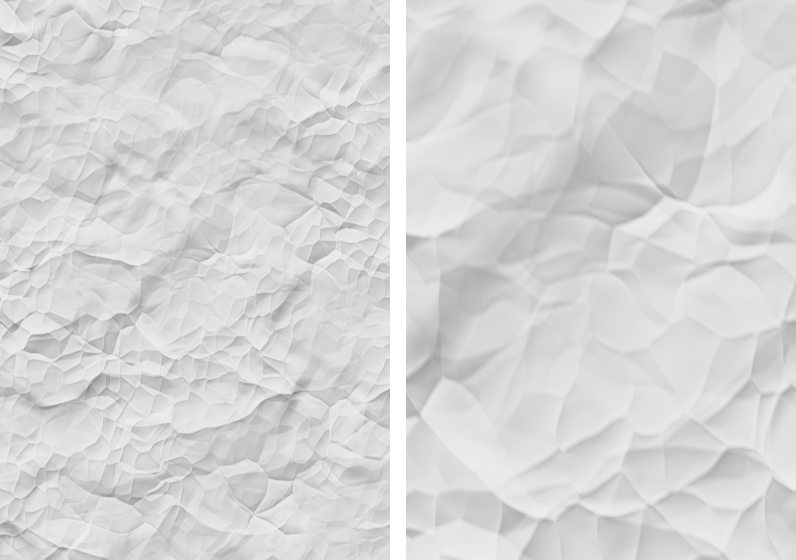
Left, the full canvas; right, a detail of the centre.
Reproduce this texture procedurally as a WebGL 1 fragment shader.

```glsl
precision highp float;
// Crumpled white paper: layered folded facets lit softly from above.
uniform vec2 u_resolution;

const float CREASE_SOFTNESS = 0.0026;
const float PAPER_TONE = 0.842;
const float CONTRAST = 0.069;
const vec3 PAPER_TINT = vec3(1.0, 1.0, 1.0);

vec2 hash2(vec2 cell) {
  vec3 q = fract(cell.xyx * vec3(0.1031, 0.1030, 0.0973));
  q += dot(q, q.yzx + 33.33);
  return fract((q.xx + q.yz) * q.zy);
}

// Two independent channels of smooth value noise.
vec2 noise2(vec2 p) {
  vec2 i = floor(p);
  vec2 f = fract(p);
  f = f * f * f * (f * (f * 6.0 - 15.0) + 10.0);
  vec2 low = mix(hash2(i), hash2(i + vec2(1.0, 0.0)), f.x);
  vec2 high = mix(hash2(i + vec2(0.0, 1.0)), hash2(i + vec2(1.0, 1.0)), f.x);
  return mix(low, high, f.y);
}

mat2 rotation(float angle) {
  float c = cos(angle);
  float s = sin(angle);
  return mat2(c, s, -s, c);
}

// Distances to the nearest two scattered points, with uneven cell sizes.
vec2 cellDistances(vec2 p) {
  vec2 base = floor(p);
  vec2 nearest = vec2(8.0);
  for (int y = -1; y <= 1; y++) {
    for (int x = -1; x <= 1; x++) {
      vec2 cell = base + vec2(float(x), float(y));
      vec2 offset = cell + 0.02 + 0.96 * hash2(cell) - p;
      float d = dot(offset, offset) + 0.25 * hash2(cell + 71.0).x;
      nearest.y = min(nearest.y, max(nearest.x, d));
      nearest.x = min(nearest.x, d);
    }
  }
  return sqrt(nearest + 0.06);
}

// Flat-sided hollows that meet in creases, some pinched into thin ridges.
float foldHeight(vec2 p, float pinch) {
  vec2 d = cellDistances(p);
  return d.x + pinch * exp(-7.0 * (d.y - d.x));
}

// Narrow wandering wrinkle along the middle level of the noise.
float wrinkleHeight(vec2 p) {
  float n = noise2(p).x - 0.5;
  return 0.2 * exp(-6.0 * sqrt(n * n + 0.0006));
}

float paperHeight(vec2 p) {
  // Bend the folds so that they are not perfectly straight.
  vec2 turned = rotation(0.6) * p;
  vec2 q = p + 0.036 * (noise2(turned * 7.0 + 5.0) - 0.5);
  q += 0.02 * noise2(turned.yx * 15.0 + 19.0) + 0.007 * noise2(turned * 33.0 + 43.0);

  float height = 0.0;
  float frequency = 6.6;
  float weight = 0.56;
  float side = 1.0;
  for (int i = 0; i < 3; i++) {
    float layer = float(i);
    vec2 mask = smoothstep(0.3, 0.7, noise2(turned * 6.5 + layer * 13.7));
    vec2 folded = rotation(layer * 1.05 - 0.2) * q;
    folded = folded * vec2(0.9, 1.1) * frequency + layer * 17.3;
    float strength = weight * mix(0.35, 1.2, mask.x);
    height += side * strength * foldHeight(folded, 0.27 * mask.y) / frequency;

    // Wrinkles cross the facets at other angles.
    float wrinkleScale = frequency * 1.3;
    vec2 crossed = rotation(layer * 1.05 + 0.8) * q * vec2(0.75, 1.15);
    float wrinkle = wrinkleHeight(crossed * wrinkleScale + layer * 29.1);
    height -= side * weight * (1.1 - 0.7 * mask.x) * wrinkle / wrinkleScale;
    frequency *= 1.8;
    weight *= 1.03;
    side = -side;
  }
  // Fine fibre relief.
  return height + 0.0014 * noise2(turned * 70.0).y;
}

// Slope of the sheet toward the light.
float lightSlope(vec2 p, vec2 light) {
  vec2 reach = light * CREASE_SOFTNESS;
  return (paperHeight(p - reach) - paperHeight(p + reach)) / (2.0 * CREASE_SOFTNESS);
}

void main() {
  vec2 p = gl_FragCoord.xy / u_resolution.x;
  float slope = lightSlope(p, normalize(vec2(-0.3, 0.95)));

  // Highlights flatten out while shadows keep their depth.
  float shade = slope / (1.0 + 0.5 * max(slope, 0.0));
  float tone = PAPER_TONE + CONTRAST * shade;
  gl_FragColor = vec4(PAPER_TINT * clamp(tone, 0.5, 0.93), 1.0);
}
```
